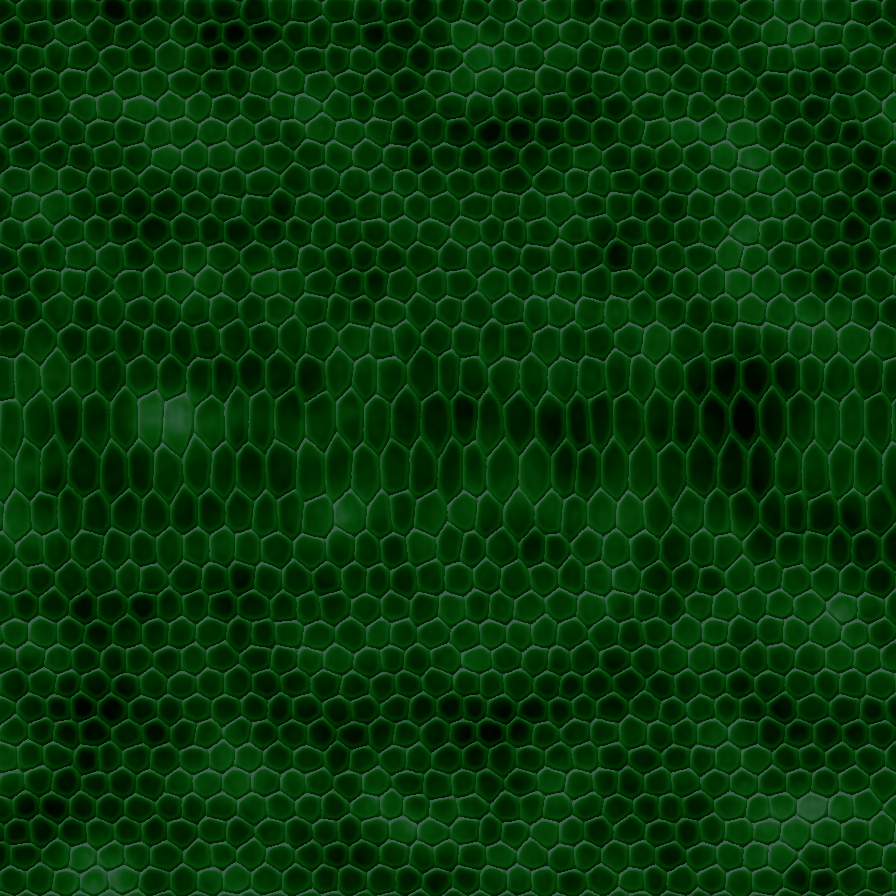
A three.js fragment shader for this texture:

```glsl
// Dark green reptile skin: rows of jittered hexagonal scales, stretched tall along
// the middle. Scales are Voronoi cells; the distance to their edges shapes a green
// rim with an embossed lip, and gradient noise darkens the cores in patches.
varying vec2 vUv;

const float COLUMNS = 32.0;        // scales across
const float ROWS = 36.6;           // row density far from the middle
const float STRETCH = 2.3;         // rows given up to the tall middle band
const float STRETCH_RATE = 8.63;   // inverse height of that band
const float ROW_HEIGHT = 0.866;    // row pitch of a regular hexagon grid
const vec2 JITTER = vec2(0.42, 0.2);
const vec2 PATCH_FREQ = vec2(7.0, 9.0);
const float PATCH_CONTRAST = 0.68;
const float CORE_TONE = 0.41;
const float RIM_TONE = 0.71;
const float ROUNDING = 420.0;      // higher gives sharper scale corners
const vec2 LIGHT = vec2(-0.35, 0.94);

const vec3 DEEP = vec3(0.0, 0.02, 0.0);
const vec3 BODY = vec3(0.0, 0.19, 0.0);
const vec3 RIM = vec3(0.02, 0.29, 0.04);
const vec3 SHEEN = vec3(0.23, 0.38, 0.29);

vec2 hash2(vec2 p) {
  vec2 q = vec2(dot(p, vec2(127.1, 311.7)), dot(p, vec2(269.5, 183.3)));
  return fract(sin(q) * 43758.5);
}

float corner(vec2 cell, vec2 offset, vec2 f) {
  return dot(hash2(cell + offset) * 2.0 - 1.0, f - offset);
}

float gradientNoise(vec2 p) {
  vec2 i = floor(p), f = p - i;
  vec2 u = f * f * f * (f * (f * 6.0 - 15.0) + 10.0);
  float low = mix(corner(i, vec2(0.0), f), corner(i, vec2(1.0, 0.0), f), u.x);
  float high = mix(corner(i, vec2(0.0, 1.0), f), corner(i, vec2(1.0), f), u.x);
  return mix(low, high, u.y);
}

float fbm(vec2 p) {
  float sum = 0.0, amp = 1.0;
  for (int i = 0; i < 4; i++) {
    sum += amp * gradientNoise(p);
    p = p * 2.03 + 17.3;
    amp *= 0.5;
  }
  return sum;
}

// Centre of the scale a few steps away from the one around p
vec2 scaleCentre(vec2 p, vec2 stepTo) {
  float row = floor(p.y / ROW_HEIGHT) + stepTo.y;
  float shift = 0.5 * mod(row, 2.0);
  float column = floor(p.x - shift) + stepTo.x;
  vec2 jitter = (hash2(vec2(column, row)) - 0.5) * JITTER;
  return (vec2(column + shift, row) + 0.5 + jitter) * vec2(1.0, ROW_HEIGHT);
}

void main() {
  // Slightly ragged canvas position
  vec2 uv = vUv + 0.0011 * vec2(gradientNoise(vUv * 130.0), gradientNoise(vUv * 130.0 + 41.0));
  uv += 0.004 * vec2(gradientNoise(vUv * 11.0 + 5.0), gradientNoise(vUv * 9.0 + 23.0));

  // Grid coordinates, with fewer rows per height near the middle
  float y = uv.y - 0.503;
  float e = exp(2.0 * STRETCH_RATE * y);
  float bend = (e - 1.0) / (e + 1.0);
  float rowSlope = ROWS - STRETCH * STRETCH_RATE * (1.0 - bend * bend);
  vec2 p = vec2(uv.x * COLUMNS, (y * ROWS - STRETCH * bend) * ROW_HEIGHT);
  vec2 gridScale = vec2(COLUMNS, rowSlope * ROW_HEIGHT);

  // Nearest scale
  vec2 centre = vec2(0.0);
  float nearest = 100.0;
  for (int j = -1; j <= 1; j++) {
    for (int i = -2; i <= 2; i++) {
      vec2 c = scaleCentre(p, vec2(float(i), float(j)));
      float d = dot(c - p, c - p);
      if (d < nearest) { nearest = d; centre = c; }
    }
  }

  // Rounded edge distance in canvas units, and how far the edge faces the light
  float weights = 0.0001, facing = 0.0;
  for (int j = -1; j <= 1; j++) {
    for (int i = -2; i <= 2; i++) {
      vec2 c = scaleCentre(p, vec2(float(i), float(j)));
      vec2 apart = c - centre;
      if (dot(apart, apart) > 0.001) {
        vec2 normal = normalize(apart);
        vec2 slope = normal * gridScale;
        float d = dot(0.5 * (c + centre) - p, normal) / length(slope);
        float w = exp(-ROUNDING * d);
        weights += w;
        facing += w * dot(normalize(slope), LIGHT);
      }
    }
  }
  float edge = -log(weights) / ROUNDING;
  facing /= weights;

  // Patchy core tone, steadier rim tone
  float cellTone = hash2(floor(centre * 64.0)).x - 0.5;
  float patchTone = PATCH_CONTRAST * fbm(vUv * PATCH_FREQ + 3.7) + 0.14 * cellTone;
  float grain = 0.07 * gradientNoise(vUv * vec2(120.0, 60.0));
  float rim = 1.0 - smoothstep(0.0005, 0.0078, edge);
  float tone = mix(CORE_TONE + patchTone, RIM_TONE + 0.4 * patchTone, rim) + grain;

  // Embossed lip: light on upper edges, shadow on lower ones
  float lip = 1.0 - smoothstep(0.0004, 0.0034, edge);
  tone += lip * (facing > 0.0 ? 0.36 : 0.5) * facing;

  // Tone to colour
  vec3 color = mix(DEEP, BODY, clamp(tone / 0.5, 0.0, 1.0));
  color = mix(color, RIM, clamp((tone - 0.5) / 0.25, 0.0, 1.0));
  color = mix(color, SHEEN, clamp((tone - 0.75) / 0.25, 0.0, 1.0));
  gl_FragColor = vec4(color, 1.0);
}
```
